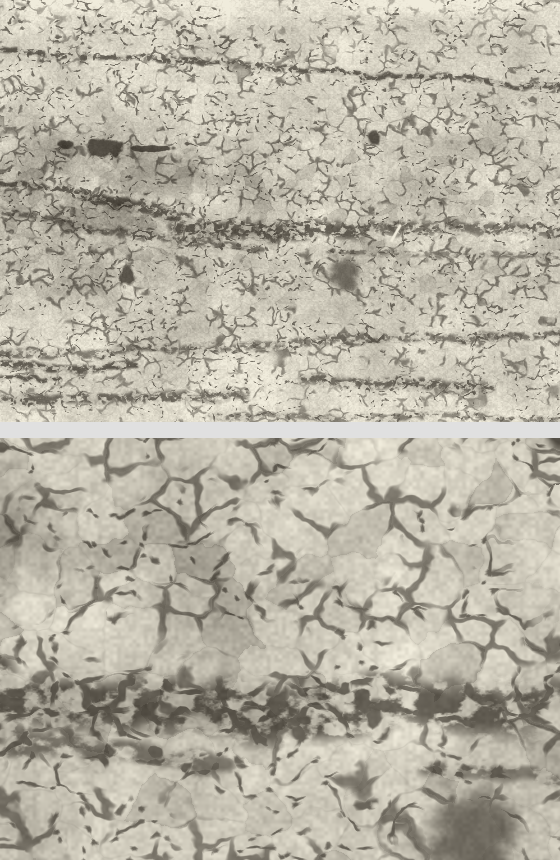
Top, the full canvas; bottom, a detail of the centre.
Write a WebGL 2 fragment shader that draws this texture.

```glsl
#version 300 es
precision highp float;
uniform vec2 u_resolution;
out vec4 outColor;

#define GRAIN_SCALE 31.0
#define SPECK_SCALE 48.0
#define LINE_WIDTH 0.09
#define BOUNDARY_AMOUNT 0.72
#define BAND_STRENGTH 0.90
#define FILM_GRAIN 0.25
#define MOTTLE 0.50
#define PAPER vec3(0.905, 0.887, 0.825)
#define INK vec3(0.27, 0.25, 0.215)

float hash(vec2 p) {
  return fract(sin(dot(p, vec2(127.1, 311.7))) * 43758.5453);
}

float noise(vec2 p) {
  vec2 i = floor(p), f = fract(p);
  f = f * f * (3.0 - 2.0 * f);
  return mix(mix(hash(i), hash(i + vec2(1, 0)), f.x),
             mix(hash(i + vec2(0, 1)), hash(i + vec2(1, 1)), f.x), f.y);
}

float fbm(vec2 p) {
  float sum = 0.0, amp = 0.5;
  for (int i = 0; i < 4; i++) {
    sum += amp * noise(p);
    p = p * 2.03 + 17.0;
    amp *= 0.5;
  }
  return sum;
}

// Cell gaps: x to the nearest boundary, y to the nearest junction, z cell id
vec3 cells(vec2 p) {
  vec2 home = floor(p);
  vec3 near = vec3(9.0);
  float id = 0.0;
  for (int y = -1; y <= 1; y++)
    for (int x = -1; x <= 1; x++) {
      vec2 c = home + vec2(x, y);
      float d = length(c + vec2(hash(c), hash(c + 57.3)) - p);
      if (d < near.x) { near = vec3(d, near.xy); id = hash(c + 11.7); }
      else if (d < near.y) near = vec3(near.x, d, near.y);
      else near.z = min(near.z, d);
    }
  return vec3(near.y - near.x, near.z - near.x, id);
}

float segment(vec2 p, vec2 a, vec2 b) {
  vec2 d = b - a;
  return length(p - a - d * clamp(dot(p - a, d) / dot(d, d), 0.0, 1.0));
}

float band(vec2 p, vec2 a, vec2 b, float width) {
  return 1.0 - smoothstep(0.35 * width, 1.4 * width, segment(p, a, b));
}

float blob(vec2 p, vec2 center, vec2 radius, float soft) {
  float d = length((p - center) / radius) + 1.3 * (fbm(p * 50.0) - 0.47);
  return 1.0 - smoothstep(1.0 - soft, 1.0 + soft, d);
}

// Rolled streaks that collect the dark phase
float streaks(vec2 p) {
  p.y += 0.018 * (noise(p * vec2(9.0, 4.0)) - 0.5) + 0.014 * (noise(p * 50.0) - 0.5);
  float s = band(p, vec2(0.0, 0.88), vec2(0.6, 0.842), 0.008);
  s = max(s, band(p, vec2(0.6, 0.842), vec2(1.35, 0.79), 0.008));
  s = max(s, band(p, vec2(0.0, 0.56), vec2(0.17, 0.55), 0.008));
  s = max(s, band(p, vec2(0.15, 0.555), vec2(0.44, 0.49), 0.015));
  s = max(s, band(p, vec2(0.42, 0.465), vec2(0.86, 0.447), 0.022));
  s = max(s, 0.8 * band(p, vec2(0.85, 0.455), vec2(1.35, 0.46), 0.016));
  s = max(s, 0.75 * band(p, vec2(0.0, 0.495), vec2(0.62, 0.41), 0.010));
  s = max(s, 0.65 * band(p, vec2(0.78, 0.395), vec2(1.35, 0.395), 0.008));
  s = max(s, 0.75 * band(p, vec2(0.0, 0.155), vec2(1.35, 0.215), 0.012));
  s = max(s, band(p, vec2(0.0, 0.13), vec2(0.32, 0.128), 0.011));
  s = max(s, band(p, vec2(0.0, 0.098), vec2(0.14, 0.098), 0.008));
  s = max(s, 0.9 * band(p, vec2(0.0, 0.046), vec2(0.58, 0.062), 0.013));
  s = max(s, 0.9 * band(p, vec2(0.72, 0.10), vec2(1.16, 0.075), 0.015));
  return max(s, 0.7 * band(p, vec2(0.5, 0.01), vec2(1.35, 0.005), 0.008));
}

void main() {
  vec2 p = gl_FragCoord.xy / u_resolution.y;
  float px = 1.0 / u_resolution.y;
  vec2 warped = p + 0.034 * (vec2(fbm(p * 30.0), fbm(p * 30.0 + 40.0)) - 0.47);
  float streak = streaks(p);

  // Broken grain boundaries and specks at their junctions
  vec3 grain = cells(warped * GRAIN_SCALE * vec2(0.92, 1.12));
  vec3 fine = cells(warped * SPECK_SCALE * vec2(0.85, 1.2) + 31.0);
  float crowd = smoothstep(0.80, 0.92, p.y) - 0.6 * smoothstep(0.19, 0.08, p.y);
  float broken = smoothstep(0.48, 0.70, noise(p * 42.0 + 8.0));
  float width = LINE_WIDTH * (0.6 + 1.1 * broken);
  float soft = 0.05 + px * GRAIN_SCALE;
  float lines = 1.0 - smoothstep(width - soft, width + soft, grain.x);
  float ink = BOUNDARY_AMOUNT * lines * (0.14 + 0.86 * broken) * (1.0 - 0.35 * abs(crowd));
  float size = 0.17 + 0.06 * crowd + 0.16 * streak;
  float specks = 1.0 - smoothstep(size - 0.10, size + 0.10, fine.y);
  float present = smoothstep(0.40, 0.64, noise(p * 30.0) + 0.3 * streak);
  ink = max(ink, 0.85 * specks * present);

  // Clotted streaks
  float clumps = smoothstep(0.36, 0.58, fbm(p * vec2(85.0, 110.0)));
  ink = max(ink, BAND_STRENGTH * streak * clumps);

  // Inclusions
  ink = max(ink, 1.1 * blob(p, vec2(0.25, 0.65), vec2(0.040, 0.022), 0.22));
  ink = max(ink, blob(p, vec2(0.355, 0.648), vec2(0.050, 0.007), 0.25));
  ink = max(ink, blob(p, vec2(0.16, 0.658), vec2(0.017, 0.010), 0.25));
  ink = max(ink, blob(p, vec2(0.303, 0.347), vec2(0.018, 0.025), 0.25));
  ink = max(ink, 0.85 * blob(p, vec2(0.816, 0.345), vec2(0.034, 0.036), 0.6));
  ink = max(ink, blob(p, vec2(0.888, 0.675), vec2(0.014, 0.018), 0.3));

  // Grey grains and uneven exposure
  float shade = blob(p, vec2(0.36, 0.585), vec2(0.12, 0.06), 0.3);
  shade = max(shade, blob(p, vec2(0.22, 0.49), vec2(0.11, 0.05), 0.3));
  shade = max(shade, 0.8 * blob(p, vec2(0.10, 0.63), vec2(0.07, 0.055), 0.3));
  float middle = smoothstep(0.18, 0.4, p.y) * smoothstep(0.88, 0.55, p.y);
  float tone = 0.095 + 0.21 * shade + 0.08 * middle * (1.3 - 0.6 * p.x);
  tone += MOTTLE * (0.55 * fbm(p * vec2(5.0, 9.0)) + 0.6 * fbm(p * 17.0 + 5.0) - 0.54);
  tone += 0.15 * middle * smoothstep(0.55, 1.0, grain.z) + 0.12 * streak;
  tone += FILM_GRAIN * (0.6 * noise(p * 330.0) + 0.4 * noise(p * 160.0) - 0.5);
  tone -= 0.10 * smoothstep(0.93, 1.0, p.y) + 0.03 * smoothstep(0.2, 0.1, p.y);

  // Pale scratch and print tone
  float scratch = 1.0 - smoothstep(0.001, 0.003 + px, segment(p, vec2(0.928, 0.43), vec2(0.948, 0.465)));
  float dark = mix(tone, 0.95 + 0.3 * tone, clamp(ink, 0.0, 1.0) * 0.86);
  vec3 color = mix(PAPER, INK, clamp(dark, -0.06, 1.05));
  outColor = vec4(mix(color, PAPER * 1.04, scratch), 1.0);
}
```
